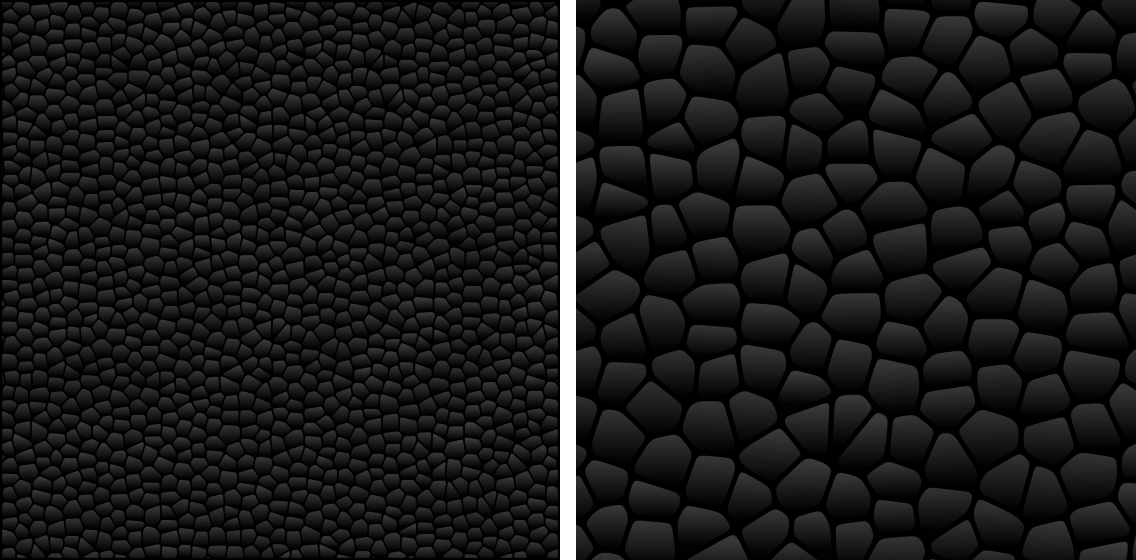
Left, the full canvas; right, a detail of the centre.
Reproduce this texture procedurally as a Shadertoy shader.

```glsl
// Black pebbled leather: rounded, packed cells lit from above, with dark gaps.

const float COLUMNS = 35.0;            // cells across the canvas height
const vec2  PITCH = vec2(1.0, 0.94);   // spacing of cell seeds
const float JITTER = 0.64;             // seed scatter, as a share of the pitch
const float HALF_GAP = 0.052;          // half the groove between pebbles
const float ROUNDING = 0.045;          // softness of pebble corners
const float FRAME = 0.08;              // extra dark margin at the canvas rim
const float TONE_SCALE = 0.22;         // frequency of the broad tone, per cell
const float TONE_DEPTH = 0.25;         // strength of the broad tone
const vec3  GROOVE = vec3(0.0);
const vec3  PEBBLE_BOTTOM = vec3(0.006);
const vec3  PEBBLE_TOP = vec3(0.213);

vec2 hash22(vec2 p) {
    vec3 q = fract(p.xyx * vec3(0.1031, 0.1030, 0.0973));
    q += dot(q, q.yzx + 33.33);
    return fract((q.xx + q.yz) * q.zy);
}

// Slope of the noise lattice at one corner, applied to an offset.
float cornerSlope(vec2 corner, vec2 offset) {
    return dot(hash22(corner + 19.0) * 2.0 - 1.0, offset);
}

float gradientNoise(vec2 p) {
    vec2 i = floor(p), f = fract(p);
    vec2 u = f * f * f * (f * (f * 6.0 - 15.0) + 10.0);
    vec2 e = vec2(1.0, 0.0);
    float low = mix(cornerSlope(i, f), cornerSlope(i + e.xy, f - e.xy), u.x);
    float high = mix(cornerSlope(i + e.yx, f - e.yx), cornerSlope(i + e.xx, f - e.xx), u.x);
    return mix(low, high, u.y);
}

// Seed of one cell; odd columns are shifted by half a pitch.
vec2 seedPosition(vec2 id, float jitter) {
    vec2 stagger = vec2(0.0, 0.5 * mod(id.x, 2.0) - 0.25);
    vec2 scatter = (hash22(id + 71.0) - 0.5) * jitter;
    return (id + 0.5 + stagger + scatter) * PITCH;
}

// Id of the cell whose seed lies nearest to p.
vec2 nearestCell(vec2 p, float jitter) {
    vec2 base = floor(p / PITCH);
    vec2 nearest = base;
    float best = 1e5;
    for (int y = -2; y <= 2; y++)
    for (int x = -2; x <= 2; x++) {
        vec2 id = base + vec2(x, y);
        vec2 toSeed = seedPosition(id, jitter) - p;
        float d = dot(toSeed, toSeed);
        if (d < best) { best = d; nearest = id; }
    }
    return nearest;
}

// x: smooth distance to the cell border, y: height within the cell, 0 to 1.
vec2 pebble(vec2 p, vec2 size, float jitter, float rounding, float halfGap) {
    vec2 id = nearestCell(p, jitter);
    vec2 seed = seedPosition(id, jitter);
    float up = 1.0, down = 1.0;

    // The canvas rim bounds the pebbles as well.
    vec2 rim = min(p, size - p) - FRAME;
    float sum = exp(-min(rim.x, rim.y) / rounding);

    for (int y = -2; y <= 2; y++)
    for (int x = -2; x <= 2; x++) {
        if (x == 0 && y == 0) continue;
        vec2 across = seedPosition(id + vec2(x, y), jitter) - seed;
        float span = length(across);
        float edge = 0.5 * span - dot(p - seed, across / span);
        sum += exp(-edge / rounding);

        // Where the vertical through the seed meets this border.
        float reach = 0.5 * span * span / max(abs(across.y), 1e-4);
        if (across.y > 0.0) up = min(up, reach);
        else down = min(down, reach);
    }
    up -= halfGap;
    down -= halfGap;
    float height = clamp((p.y - seed.y + down) / (up + down), 0.0, 1.0);
    return vec2(-rounding * log(sum), height);
}

void mainImage(out vec4 fragColor, in vec2 fragCoord) {
    vec2 p = fragCoord / iResolution.y * COLUMNS;
    vec2 size = iResolution.xy / iResolution.y * COLUMNS;
    vec2 cell = pebble(p, size, JITTER, ROUNDING, HALF_GAP);

    // Vertical sheen inside each pebble, soft edge into the groove.
    float blur = 0.6 * COLUMNS / iResolution.y;
    float mask = smoothstep(-blur, blur, cell.x - HALF_GAP);
    vec3 sheen = mix(PEBBLE_BOTTOM, PEBBLE_TOP, cell.y);
    float tone = 1.0 + TONE_DEPTH * gradientNoise(p * TONE_SCALE);
    fragColor = vec4(mix(GROOVE, sheen * tone, mask), 1.0);
}
```
